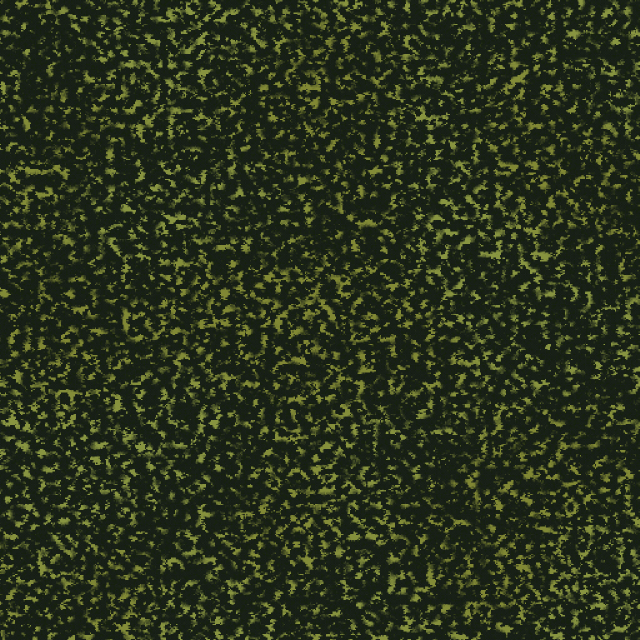
Give the GLSL for this texture, as a Shadertoy shader.

```glsl
// Mossy camouflage grain: ragged olive flecks scattered over a near-black green ground.
// Gradient noise is sampled on a fine square grid and thresholded into flecks;
// slower noise varies their strength, and a broken checker tints the ground.

#define GRID 512.0          // square cells across the canvas
#define FLECK_SCALE 84.0    // fleck noise periods across the canvas
#define FLECK_START 0.07    // noise level where a fleck begins
#define FLECK_FULL 0.19     // noise level where a fleck is solid
#define ROW_TEAR 1.3        // sideways tearing of fleck edges, in cells
#define CELL_JITTER 0.13    // roughness of single cells
#define PATCH_DENSITY 0.10  // strength of broad dense and sparse areas
#define GROUND_GREEN vec3(0.088, 0.127, 0.062)
#define GROUND_BLUE vec3(0.098, 0.120, 0.115)
#define FLECK_LIGHT vec3(0.535, 0.585, 0.255)
#define FLECK_OLIVE vec3(0.505, 0.535, 0.205)

// Integer hash of a lattice point, 0 to 1
float hash(vec2 point, int seed) {
    uvec2 q = uvec2(ivec2(point)) * uvec2(1597u, 3812u) + uvec2(seed * 7919, seed * 104);
    uint h = (q.x ^ (q.y * 40503u)) * 26699u + q.y * 60493u;
    h ^= h >> 15;
    h *= 0x2c1b3c6du;
    h ^= h >> 12;
    h *= 0x297a2d39u;
    h ^= h >> 15;
    return float(h >> 8) / 16777216.0;
}

vec2 gradientAt(vec2 lattice, int seed) {
    float angle = 6.28318 * hash(lattice, seed);
    return vec2(cos(angle), sin(angle));
}

float gradientNoise(vec2 p, int seed) {
    vec2 i = floor(p), f = p - i;
    vec2 u = f * f * f * (f * (f * 6.0 - 15.0) + 10.0);
    vec2 right = vec2(1, 0), up = vec2(0, 1);
    float low = mix(dot(gradientAt(i, seed), f),
                    dot(gradientAt(i + right, seed), f - right), u.x);
    float high = mix(dot(gradientAt(i + up, seed), f - up),
                     dot(gradientAt(i + 1.0, seed), f - 1.0), u.x);
    return mix(low, high, u.y);
}

// Fleck amount in a cell: torn noise, thresholded, with varied strength
float fleckTone(vec2 cell, vec2 p) {
    float tear = hash(vec2(floor(cell.x / 7.0), cell.y), 1) - 0.5;
    vec2 torn = p + vec2(tear * ROW_TEAR * 2.0 / GRID, 0.0);

    float field = gradientNoise(torn * FLECK_SCALE, 2);
    field += 0.5 * gradientNoise(mat2(0.8, 0.6, -0.6, 0.8) * torn * FLECK_SCALE * 2.1, 3);
    field += CELL_JITTER * (hash(cell, 4) - 0.5);
    field += PATCH_DENSITY * (gradientNoise(p * 7.0, 5) + gradientNoise(p * 22.0, 6));

    float strength = gradientNoise(p * FLECK_SCALE * 0.6 + 0.37, 7);
    strength += 0.25 * gradientNoise(p * 5.0, 8) + 0.16 * (hash(cell, 9) - 0.5);
    return smoothstep(FLECK_START, FLECK_FULL, field) * smoothstep(-0.35, 0.2, strength);
}

vec3 surface(vec2 uv) {
    vec2 cell = floor(uv * GRID);
    vec2 p = (cell + 0.5) / GRID;

    // Ground: checker with missing cells
    float checker = mod(cell.x + cell.y, 2.0);
    vec3 ground = mix(GROUND_GREEN, GROUND_BLUE, checker * step(hash(cell, 10), 0.8));
    ground *= 0.94 + 0.12 * hash(cell, 11);

    // Flecks: hue drifts slowly between light moss and olive
    float drift = smoothstep(-0.3, 0.3, gradientNoise(p * 4.0 + 1.5, 12));
    return mix(ground, mix(FLECK_LIGHT, FLECK_OLIVE, drift), fleckTone(cell, p));
}

void mainImage(out vec4 fragColor, in vec2 fragCoord) {
    // Average four points per pixel to smooth cell edges at any size
    vec3 color = vec3(0.0);
    for (int i = 0; i < 4; i++) {
        vec2 offset = vec2(i % 2, i / 2) * 0.5 - 0.25;
        color += surface((fragCoord + offset) / iResolution.xy);
    }
    fragColor = vec4(color / 4.0, 1.0);
}
```
